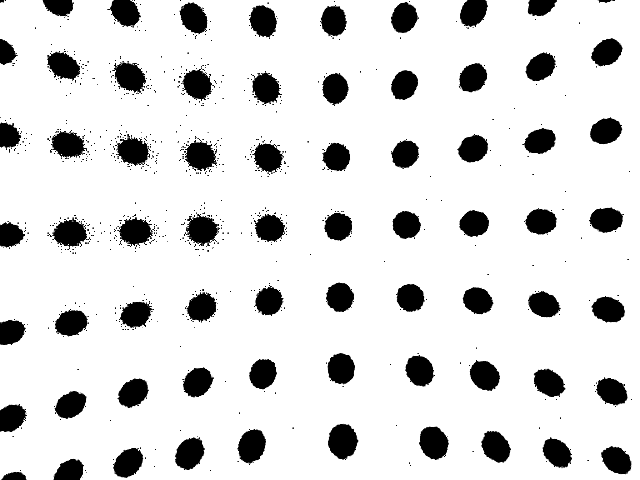
Give the GLSL for this pattern, as a WebGL 2 fragment shader.

```glsl
#version 300 es
precision highp float;

uniform vec2 u_resolution;
out vec4 fragColor;

vec2 hash2(vec2 p) {
    vec3 q = fract(p.xyx * vec3(0.1031, 0.1030, 0.0973));
    q += dot(q, q.yzx + 33.33);
    return fract((q.xx + q.yz) * q.zy);
}

float gradientDot(vec2 cell, vec2 offset) {
    return dot(hash2(cell + 71.0) * 2.0 - 1.0, offset);
}

float gradientNoise(vec2 p) {
    vec2 cell = floor(p), f = fract(p);
    vec2 u = f * f * f * (f * (f * 6.0 - 15.0) + 10.0);
    vec2 e = vec2(1.0, 0.0);
    return mix(mix(gradientDot(cell, f), gradientDot(cell + e, f - e), u.x),
               mix(gradientDot(cell + e.yx, f - e.yx), gradientDot(cell + 1.0, f - 1.0), u.x), u.y);
}

// Warped grid: rows bow away from the middle, lower rows spread sideways
vec2 dotCentre(vec2 id) {
    float col = abs(id.x);
    float low = pow(max(id.y, 0.0) / 3.0, 2.0);
    float high = pow(max(-id.y, 0.0) / 3.0, 2.0);
    float x = 406.0 + 82.0 * id.x - 0.1 * id.x * id.x * id.x + 1.8 * id.y
            + sign(id.x) * (34.0 - 6.7 * col) * low + 2.4 * id.x * high;
    float bow = 36.0 * pow(col / 4.0, id.y > 0.0 ? 1.5 : 2.0) * sin(0.7 * id.y);
    float y = 272.0 + 84.0 * id.y + 0.6 * id.y * id.y - 2.0 * id.x + bow;
    return vec2(x, y);
}

// Ellipse stretched along the line from the middle of the sheet
float dotDistance(vec2 p, vec2 id) {
    vec2 centre = dotCentre(id);
    vec2 outward = centre - vec2(405.0, 274.0);
    float stretch = min(length(outward) / 300.0, 1.2);
    vec2 axis = normalize(outward);
    vec2 jitter = hash2(id + 40.0) - 0.5;
    float swell = 0.8 * max(3.0 - abs(id.x), 0.0) * pow(max(id.y, 0.0) / 3.0, 2.0);
    vec2 radii = vec2(16.0 + 3.2 * stretch, 16.2 - 1.6 * stretch) + swell + jitter;
    vec2 local = p - centre;
    local = vec2(dot(local, axis), dot(local, vec2(-axis.y, axis.x)));
    return (length(local / radii) - 1.0) * min(radii.x, radii.y);
}

void main() {
    // Sheet is 576 units tall, y counted downwards
    float pixel = 576.0 / u_resolution.y;
    vec2 p = gl_FragCoord.xy * pixel;
    p.y = 576.0 - p.y;

    float d = 1e3;
    for (int row = -3; row <= 3; row++) {
        for (int col = -5; col <= 5; col++) {
            d = min(d, dotDistance(p, vec2(col, row)));
        }
    }

    // Ragged outline, roughest at the upper left
    float fuzz = 1.0 - smoothstep(60.0, 290.0, distance(p, vec2(190.0, 210.0)));
    float ragged = gradientNoise(p / 3.0) * (1.8 + 1.6 * fuzz) + gradientNoise(p / 9.0) * 1.6;
    float ink = 1.0 - smoothstep(-0.5 * pixel, 0.5 * pixel, d + ragged);

    // Ink specks thinning out away from each dot
    vec2 grain = p / 1.5;
    vec2 chance = hash2(floor(grain));
    float density = (0.08 + 0.45 * fuzz) * exp(-max(d, 0.0) / (1.0 + 2.5 * fuzz));
    float soft = 0.3 * pixel;
    float speck = 1.0 - smoothstep(0.6 - soft, 0.6 + soft, length(fract(grain) - 0.5));
    ink = max(ink, speck * step(chance.x, density));

    vec3 paper = vec3(1.0), black = vec3(0.0);
    fragColor = vec4(mix(paper, black, ink), 1.0);
}
```
